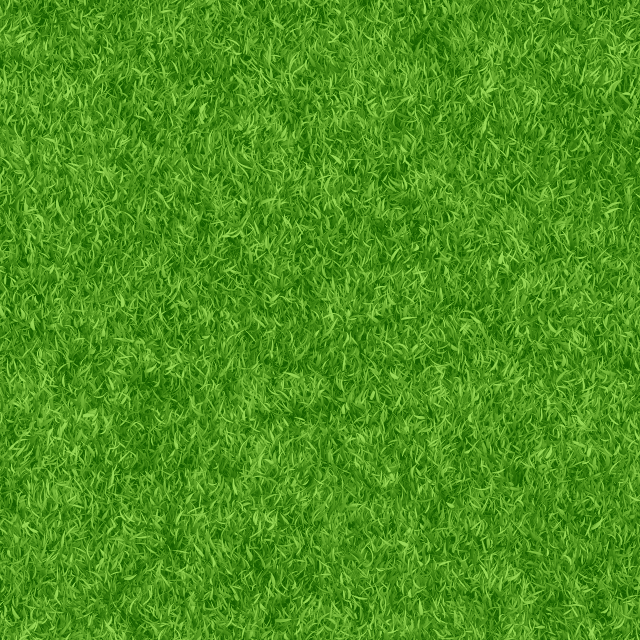
Write a Shadertoy shader that draws this texture.

```glsl
const vec3 DARK_GREEN = vec3(0.09, 0.37, 0.00);
const vec3 LIGHT_GREEN = vec3(0.60, 0.85, 0.34);
const float BLUE_CURVE = 1.3;        // blue rises late along the ramp

const int LAYERS = 17;
const float CELL = 0.016;            // one blade per cell and layer
const vec2 HALF_LENGTH = vec2(0.006, 0.0145);
const vec2 HALF_WIDTH = vec2(0.0011, 0.0020);
const float BROAD_EXTRA = 0.0016;    // added to the few broad blades
const float ANGLE_SPREAD = 1.6;      // radians away from upright
const float LEAN = 0.9;              // shared lean of a tuft
const float BEND = 0.0035;

const float SOIL_SHADE = 0.02;
const float BASE_SHADE = 0.05;
const float DEPTH_SHADE = 0.60;      // gain from lowest to top layer
const float BLADE_VARIATION = 0.84;
const float TIP_GAIN = 0.26;
const float FOLD_GAIN = 0.07;
const float SHADOW = 0.16;
const float SHADOW_REACH = 0.0022;
const float TUFT_SCALE = 24.0;
const float TUFT_SHADE = 0.22;
const float PATCH_SCALE = 6.0;
const float PATCH_SHADE = 0.10;

// Three random values in 0..1 from an integer position
vec3 hash3(ivec3 key) {
    uvec3 v = uvec3(key) * 1664525u + 1013904223u;
    v.x += v.y * v.z;
    v.y += v.z * v.x;
    v.z += v.x * v.y;
    v ^= v >> 16u;
    v.x += v.y * v.z;
    v.y += v.z * v.x;
    v.z += v.x * v.y;
    return vec3(v >> 8u) / 16777216.0;
}

float cornerGradient(ivec2 corner, vec2 offset, int seed) {
    float angle = 6.28319 * hash3(ivec3(corner, seed)).x;
    return dot(vec2(cos(angle), sin(angle)), offset);
}

float gradientNoise(vec2 p, int seed) {
    ivec2 i = ivec2(floor(p));
    vec2 f = fract(p);
    vec2 s = f * f * f * (f * (f * 6.0 - 15.0) + 10.0);
    float low = mix(cornerGradient(i, f, seed),
                    cornerGradient(i + ivec2(1, 0), f - vec2(1, 0), seed), s.x);
    float high = mix(cornerGradient(i + ivec2(0, 1), f - vec2(0, 1), seed),
                     cornerGradient(i + ivec2(1, 1), f - vec2(1, 1), seed), s.x);
    return mix(low, high, s.y);
}

vec3 grassColor(float shade) {
    float t = clamp(shade, 0.0, 1.0);
    return mix(DARK_GREEN, LIGHT_GREEN, vec3(t, t, pow(t, BLUE_CURVE)));
}

// Paints one tapered, bent blade over the shade below it
float paintBlade(float below, vec2 q, vec3 form, vec3 look, float lean,
                 float depth, float pixel) {
    float angle = (form.z + look.x - 1.0) * ANGLE_SPREAD + lean;
    vec2 axis = vec2(sin(angle), cos(angle));
    float halfLength = mix(HALF_LENGTH.x, HALF_LENGTH.y, look.y);
    float along = dot(q, axis) / halfLength;
    float u = clamp(along * 0.5 + 0.5, 0.0, 1.0);
    float bend = (fract(look.y * 37.0) - 0.5) * 2.0 * BEND;
    float across = dot(q, vec2(axis.y, -axis.x)) - bend * (along * along - 0.4);

    float girth = fract(look.x * 53.0);
    float width = mix(HALF_WIDTH.x, HALF_WIDTH.y, girth) + BROAD_EXTRA * pow(girth, 10.0);
    float taper = width * (1.0 - u * u) * mix(0.6, 1.0, smoothstep(0.0, 0.35, u));
    float edge = max(abs(across) - taper, (abs(along) - 1.0) * halfLength);

    float cover = clamp(0.5 - edge / pixel, 0.0, 1.0);
    float halo = 1.0 - smoothstep(0.0, SHADOW_REACH, edge);
    float shade = BASE_SHADE + DEPTH_SHADE * depth
                + BLADE_VARIATION * (look.z - 0.5)
                + TIP_GAIN * (u - 0.4)
                + FOLD_GAIN * clamp(across / width, -1.0, 1.0);
    return mix(below - SHADOW * halo * below, shade, cover);
}

void mainImage(out vec4 fragColor, in vec2 fragCoord) {
    float pixel = 1.0 / iResolution.y;
    vec2 p = fragCoord * pixel;
    float tuft = gradientNoise(p * TUFT_SCALE, 101);
    float patches = gradientNoise(p * PATCH_SCALE, 102);
    float lean = LEAN * gradientNoise(p * TUFT_SCALE * 0.5, 103);

    // Layers of blades, from the ground up
    float shade = SOIL_SHADE;
    for (int layer = 0; layer < LAYERS; layer++) {
        float depth = float(layer) / float(LAYERS - 1);
        vec2 grid = p / CELL + hash3(ivec3(layer, 7, 11)).xy * 8.0;
        ivec2 home = ivec2(floor(grid));
        for (int y = 1; y >= -1; y--) {
            for (int x = -1; x <= 1; x++) {
                ivec2 cell = home + ivec2(x, y);
                vec3 form = hash3(ivec3(cell, layer));
                vec3 look = hash3(ivec3(cell, layer + 50));
                vec2 q = (grid - vec2(cell) - form.xy) * CELL;
                shade = paintBlade(shade, q, form, look, lean, depth, pixel);
            }
        }
    }

    // Uneven light over tufts and patches
    shade += TUFT_SHADE * tuft + PATCH_SHADE * patches;
    fragColor = vec4(grassColor(shade), 1.0);
}
```
